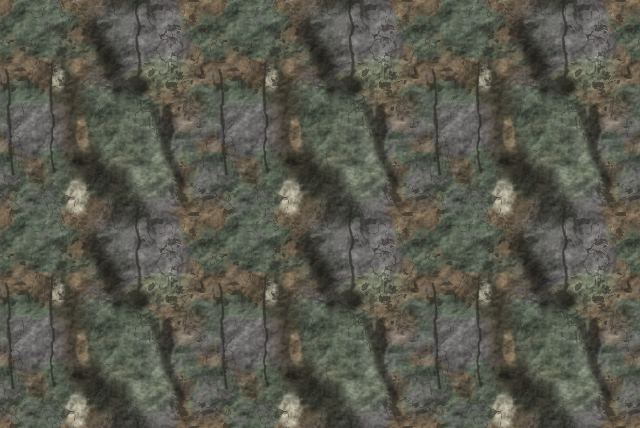
Write a WebGL 2 fragment shader that draws this texture.

```glsl
#version 300 es
precision highp float;

#define REPEATS vec2(3.0, 2.0)
#define WARP 0.055
#define RELIEF 1.15
#define GRAIN 0.20
#define MOTTLE 0.75
#define CRACK_WIDTH 0.005
#define PIT_DEPTH 0.60
#define BRIGHTNESS 0.98

uniform vec2 u_resolution;
out vec4 outColor;

const vec3 MOSS = vec3(0.35, 0.39, 0.33);
const vec3 TAN = vec3(0.46, 0.40, 0.32);
const vec3 SLATE = vec3(0.37, 0.36, 0.36);
const vec3 SHADOW = vec3(0.17, 0.165, 0.14);
const vec3 BARK = vec3(0.25, 0.22, 0.17);
const vec3 PALE = vec3(0.70, 0.68, 0.60);
const vec3 LICHEN = vec3(0.50, 0.54, 0.45);

float hash(vec2 p) {
    return fract(sin(dot(p, vec2(127.1, 311.7))) * 43758.545);
}

// Value noise that wraps after the given number of cells
float noise(vec2 p, vec2 cells, float seed) {
    vec2 i = floor(p), f = fract(p);
    f = f * f * (3.0 - 2.0 * f);
    vec2 a = mod(i, cells) + seed, b = mod(i + 1.0, cells) + seed;
    return mix(mix(hash(a), hash(vec2(b.x, a.y)), f.x),
               mix(hash(vec2(a.x, b.y)), hash(b), f.x), f.y);
}

float fbm(vec2 p, vec2 cells, float seed) {
    float sum = 0.0, amp = 0.5;
    for (int k = 0; k < 5; k++) {
        sum += amp * noise(p * cells, cells, seed);
        cells *= 2.0;
        amp *= 0.55;
        seed += 17.0;
    }
    return sum * 0.95;
}

// Soft tilted ellipse, wrapped around the tile
float blob(vec2 p, vec2 center, vec2 radius, float tilt, float soft) {
    vec2 d = fract(p - center + 0.5) - 0.5;
    float c = cos(tilt), s = sin(tilt);
    d = mat2(c, -s, s, c) * d;
    return 1.0 - smoothstep(1.0 - soft, 1.0 + soft, length(d / radius));
}

// Soft stroke from a to b, wrapped around the tile
float stroke(vec2 p, vec2 a, vec2 b, float width) {
    vec2 d = fract(p - 0.5 * (a + b) + 0.5) - 0.5, h = 0.5 * (b - a);
    float t = clamp(dot(d, h) / dot(h, h), -1.0, 1.0);
    return 1.0 - smoothstep(0.2 * width, width, length(d - h * t));
}

void main() {
    vec2 p = fract(gl_FragCoord.xy / u_resolution * REPEATS);
    vec2 bend = vec2(fbm(p, vec2(7.0), 3.0), fbm(p, vec2(7.0), 41.0)) - 0.5;
    vec2 q = p + WARP * bend;

    // Mottled stone
    float hue = fbm(q, vec2(5.0, 6.0), 11.0);
    float cloud = fbm(q, vec2(4.0, 5.0), 29.0);
    float rough = fbm(q, vec2(14.0, 16.0), 57.0);
    float lit = rough - fbm(q + vec2(0.008, -0.010), vec2(14.0, 16.0), 57.0);
    vec3 color = mix(MOSS, TAN, smoothstep(0.48, 0.68, hue));
    color = mix(color, SLATE, smoothstep(0.46, 0.62, cloud));
    color = mix(color, SLATE, 0.7 * blob(q, vec2(0.56, 0.86), vec2(0.13, 0.17), 0.3, 0.5));

    // Tan patches and pale ledge
    float tanPatch = max(blob(q, vec2(0.16, 0.19), vec2(0.05, 0.06), 0.0, 0.4),
                         blob(q, vec2(0.88, 0.50), vec2(0.08, 0.06), 0.4, 0.6));
    color = mix(color, TAN * 1.05, 0.65 * tanPatch);
    float ledge = blob(q, vec2(0.76, 0.655), vec2(0.12, 0.07), 0.25, 0.6);
    color = mix(color, LICHEN * 1.1, 0.75 * ledge);

    // Leaning slab with grooves
    float slab = blob(q, vec2(0.66, 0.28), vec2(0.17, 0.235), 0.28, 0.18);
    float groove = noise(vec2(24.0 * q.x + 8.0 * q.y, 4.0 * q.y), vec2(8.0, 4.0), 71.0);
    color = mix(color, mix(MOSS * 0.85, LICHEN, groove * 0.8), 0.75 * slab);

    // Dark trunk and shaded folds
    float trunk = stroke(q, vec2(0.31, 0.62), vec2(0.40, 0.22), 0.12);
    color = mix(color, BARK * (0.75 + 0.6 * groove), 0.7 * trunk);
    float fold = stroke(q, vec2(0.44, 0.86), vec2(0.57, 0.60), 0.065);
    fold = max(fold, stroke(q, vec2(0.56, 0.575), vec2(0.67, 0.60), 0.055));
    fold = max(fold, 0.8 * stroke(q, vec2(0.42, 0.22), vec2(0.60, 0.03), 0.13));
    fold = max(fold, stroke(q, vec2(0.72, 0.50), vec2(0.85, 0.15), 0.035));
    fold = max(fold, blob(q, vec2(0.79, 0.43), vec2(0.032, 0.085), 0.15, 0.25));
    color = mix(color, SHADOW, 0.75 * fold);

    // Bare pale spots
    float bare = blob(q, vec2(0.27, 0.64), vec2(0.033, 0.065), 0.1, 0.35);
    bare = max(bare, blob(q, vec2(0.355, 0.075), vec2(0.055, 0.075), 0.35, 0.3));
    color = mix(color, PALE, 0.85 * bare);
    float bar = blob(q, vec2(0.39, 0.385), vec2(0.03, 0.08), 0.05, 0.25);
    color = mix(color, TAN * 1.12, 0.8 * bar);

    // Light, relief and grain
    float grain = noise(p * 96.0, vec2(96.0), 5.0) - 0.5;
    color *= 1.0 + MOTTLE * (cloud + rough - 1.0) + RELIEF * lit + GRAIN * grain;

    // Upright cracks, fine veins and pits
    vec2 w = q + 0.025 * (rough - 0.5);
    float crack = stroke(w, vec2(0.03, 0.68), vec2(0.05, 0.18), 2.0 * CRACK_WIDTH);
    crack = max(crack, stroke(w, vec2(0.24, 0.70), vec2(0.25, 0.20), 2.0 * CRACK_WIDTH));
    crack = max(crack, stroke(w, vec2(0.64, 1.02), vec2(0.65, 0.58), 2.0 * CRACK_WIDTH));
    float vein = abs(fbm(q, vec2(6.0, 4.0), 83.0) - 0.5);
    crack = max(crack, 0.6 * (1.0 - smoothstep(0.0, 2.5 * CRACK_WIDTH, vein)));
    float pits = smoothstep(0.63, 0.70, fbm(q, vec2(20.0, 26.0), 97.0));
    pits *= smoothstep(0.40, 0.55, hue) * (1.0 - 0.7 * slab);
    color = mix(color, SHADOW, max(0.7 * crack, PIT_DEPTH * pits));

    outColor = vec4(clamp(color * BRIGHTNESS, 0.0, 1.0), 1.0);
}
```
